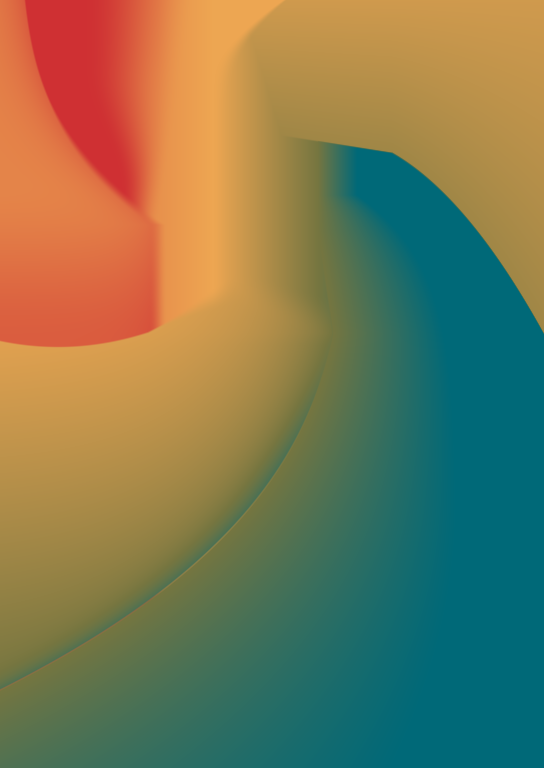
Reproduce this background procedurally as a Shadertoy shader.

```glsl
const vec2 CANVAS = vec2(5.44, 7.68);   // layout units, y measured downward
const vec3 RED    = vec3(0.81, 0.19, 0.20);
const vec3 ORANGE = vec3(0.93, 0.65, 0.32);
const vec3 OLIVE  = vec3(0.46, 0.46, 0.25);
const vec3 TEAL   = vec3(0.00, 0.41, 0.47);
const float COLUMN_LEFT  = 1.58;
const float COLUMN_CREST = 2.13;
const float FOLD_Y = 3.33;              // where the lower fold starts to curve
const vec3 BAND_CURVE = vec3(0.254, 0.308, 0.768);
const vec3 FOLD_CURVE = vec3(0.71, 1.46, 1.16);

float saturate(float v) { return clamp(v, 0.0, 1.0); }

// Polynomial without a constant term
float cubic(vec3 k, float u) { return u * (k.x + u * (k.y + u * k.z)); }

// Antialiased step with a minimum softness
float cover(float f, float soft) {
    float w = max(soft, fwidth(f));
    return smoothstep(-w, w, f);
}

// Heat 0..3 runs red, orange, olive, teal
vec3 palette(float heat) {
    vec3 c = mix(RED, ORANGE, saturate(heat));
    c = mix(c, OLIVE, saturate(heat - 1.0));
    return mix(c, TEAL, saturate(heat - 2.0));
}

// Edge curves
float bandEdge(float y) { return 0.25 + cubic(BAND_CURVE, saturate(y / 2.25)); }

float foldEdge(float y) {
    float lean = clamp(0.146 * (y - FOLD_Y), -0.15, 0.0);
    return FOLD_Y + lean - cubic(FOLD_CURVE, max(0.0, (y - FOLD_Y) / 3.57));
}

float foldTop(float x) {
    float crown = 3.47 - 0.18 * (x - 0.58) * (x - 0.58);
    float slope = 3.34 - 0.51 * (x - 1.45);
    return max(min(crown, slope), 2.88 + 0.3 * (x - 2.35));
}

float upperEdge(float x) {
    float w = max(0.0, (x - 3.92) / 1.52);
    return 1.36 + 0.159 * (min(x, 3.92) - 2.85) + w * (0.87 + 0.95 * w);
}

float tealEdge(float y) {
    float sag = max(0.0, (y - 5.0) / 2.68);
    return 3.57 + 1.0 - exp(-max(0.0, y - 1.95) / 0.7) - 0.65 * sag * sag;
}

// Heat of each part
float columnHeat(float x) {
    float rise = mix(0.82, 1.0, saturate((x - COLUMN_LEFT) / (COLUMN_CREST - COLUMN_LEFT)));
    return rise + 0.95 * max(0.0, x - COLUMN_CREST);
}

float leftHeat(vec2 p, float edge) {
    float glow = exp(-max(0.0, edge - p.x) / 0.25) * mix(0.38, 0.15, saturate(p.y / 3.0));
    return 0.72 - 0.34 * smoothstep(1.8, 3.45, p.y) - glow;
}

float foldHeat(vec2 p, float edge) {
    float d = max(0.0, edge - p.x);
    float down = (p.y - 3.45) / 3.45;
    float shade = 0.95 * exp(-d / 0.8) * saturate(1.0 - down);
    float rim = 0.4 * exp(-d / 0.18) * smoothstep(3.3, 4.8, p.y);
    return 1.1 + 0.86 * down + shade + rim;
}

void mainImage(out vec4 fragColor, in vec2 fragCoord) {
    vec2 p = fragCoord / iResolution.xy;
    p = vec2(p.x, 1.0 - p.y) * CANVAS;

    // Column and upper right sweep
    float column = columnHeat(p.x);
    float roof = upperEdge(p.x);
    float upper = 1.25 + 0.4 * saturate(p.y / roof);
    float sweep = mix(column, min(column, upper), cover(roof - p.y, 0.0));
    float lift = max(0.0, 1.0 - p.y / 1.1);
    float shoulder = COLUMN_CREST + 0.72 * lift * lift;
    float shoulderSoft = mix(0.02, 0.16, saturate(p.y / 0.9));
    float heat = mix(min(column, 1.0), sweep, cover(p.x - shoulder, shoulderSoft));

    // Red band against the left field
    float band = bandEdge(p.y);
    float redEnd = mix(0.86, 1.22, smoothstep(0.7, 1.9, p.y));
    float fadeEnd = mix(1.95, 1.58, saturate(p.y / 2.25));
    heat *= smoothstep(redEnd, fadeEnd, p.x);
    float bandSoft = mix(0.01, 0.09, smoothstep(0.8, 2.25, p.y));
    heat = mix(leftHeat(p, band), heat, cover(p.x - band, bandSoft));

    // Teal field fading in from the fold
    float fold = foldEdge(p.y);
    float teal = 2.0 + saturate((p.x - fold) / (tealEdge(p.y) - fold));
    float beyond = cover(p.x - fold, 0.0);
    float below = cover(p.y - roof, 0.0);

    // Lower left fold, its top edge softening to the right
    float topSoft = 0.2 * smoothstep(1.4, 2.7, p.x);
    float inFold = cover(p.y - foldTop(p.x), topSoft);

    // Colours are mixed, so sharp edges show no stray hues
    vec3 color = mix(palette(heat), palette(foldHeat(p, fold)), inFold * (1.0 - beyond));
    color = mix(color, palette(teal), beyond * below);
    fragColor = vec4(color, 1.0);
}
```
